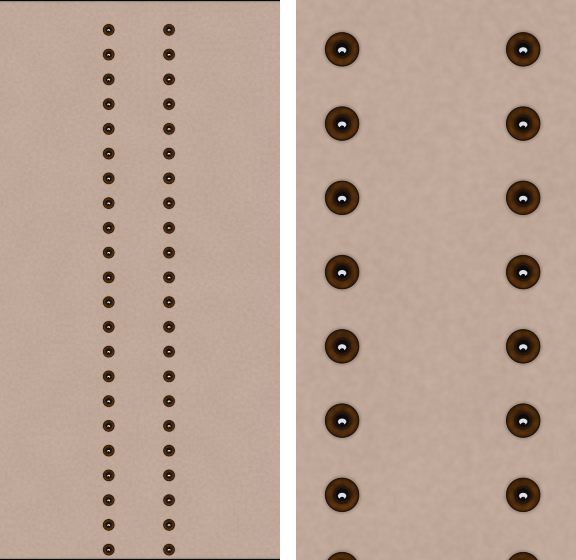
Left: the whole. Right: its middle third, enlarged.
A Shadertoy shader for this pattern:

```glsl
// Two columns of brown metal eyelets set in mottled beige card with dark top and bottom edges.

vec2 hashGradient(vec2 cell) {
    float h = fract(sin(dot(cell, vec2(127.1, 311.7))) * 43758.55);
    return vec2(cos(6.2832 * h), sin(6.2832 * h));
}

float gradientNoise(vec2 p) {
    vec2 i = floor(p), f = p - i;
    vec2 u = f * f * f * (f * (f * 6.0 - 15.0) + 10.0);
    vec2 e = vec2(0.0, 1.0);
    float low = mix(dot(hashGradient(i), f),
                    dot(hashGradient(i + e.yx), f - e.yx), u.x);
    float high = mix(dot(hashGradient(i + e.xy), f - e.xy),
                     dot(hashGradient(i + e.yy), f - e.yy), u.x);
    return mix(low, high, u.y);
}

// Antialiased coverage of a signed distance
float cover(float d, float pixel) {
    return 1.0 - smoothstep(-0.6 * pixel, 0.6 * pixel, d);
}

vec3 cardColor(vec2 p) {
    float mottle = 0.022 * gradientNoise(p * 70.0)
                 + 0.018 * gradientNoise(p * 145.0 + 19.3)
                 + 0.012 * gradientNoise(p * 9.0 + 5.7);
    return vec3(0.75, 0.66, 0.60) + mottle * vec3(1.0, 1.05, 1.1);
}

// Local coordinates are in eyelet radii
vec3 drawEyelet(vec3 color, vec2 q, float id, float pixel) {
    float r = length(q);
    float wear = gradientNoise(q * 2.5 + id * 7.3);

    // Soft contact shadow and dark rim
    color *= 1.0 - 0.22 * (1.0 - smoothstep(0.9, 1.25, r));
    color = mix(color, vec3(0.15, 0.085, 0.04), cover(r - 1.0, pixel));

    // Brown flange with a rounded bright band
    vec3 metal = mix(vec3(0.23, 0.13, 0.05), vec3(0.32, 0.175, 0.04),
                     exp(-pow((r - 0.74) / 0.15, 2.0)));
    metal *= 1.0 + 0.3 * wear - 0.08 * q.y;
    color = mix(color, metal, cover(r - 0.92, pixel));

    // Recessed barrel and black hole
    color = mix(color, vec3(0.15, 0.085, 0.045), cover(r - 0.53, pixel));
    color = mix(color, vec3(0.055, 0.045, 0.045), cover(r - 0.38, pixel));

    // Small glint low in the hole, notched from below
    float glint = length((q + vec2(0.0, 0.06)) * vec2(0.75, 1.0)) - 0.18;
    float notch = length(q + vec2(0.0, 0.25)) - 0.14;
    return mix(color, vec3(0.87, 0.88, 0.92), cover(max(glint, -notch), pixel));
}

void mainImage(out vec4 fragColor, in vec2 fragCoord) {
    // Canvas is one unit wide and two high
    vec2 p = 2.0 * fragCoord / iResolution.y;
    float pixel = 2.0 / iResolution.y;
    vec3 color = cardColor(p);

    // Nearest eyelet: 2 columns by 22 rows
    float row = clamp(round((p.y - 0.0370) / 0.0884), 0.0, 21.0);
    float side = p.x < 0.496 ? -1.0 : 1.0;
    vec2 center = vec2(0.496 + side * 0.1078, 0.0370 + row * 0.0884);
    float radius = 0.0205;
    color = drawEyelet(color, (p - center) / radius, row + 31.0 * side, pixel / radius);

    // Shaded card ends with thin black borders
    float edge = min(p.y, 2.0 - p.y);
    color *= 1.0 - 0.3 * exp(-edge / 0.004);
    color = mix(color, vec3(0.03), cover(edge - 0.0042, pixel));

    fragColor = vec4(color, 1.0);
}
```
